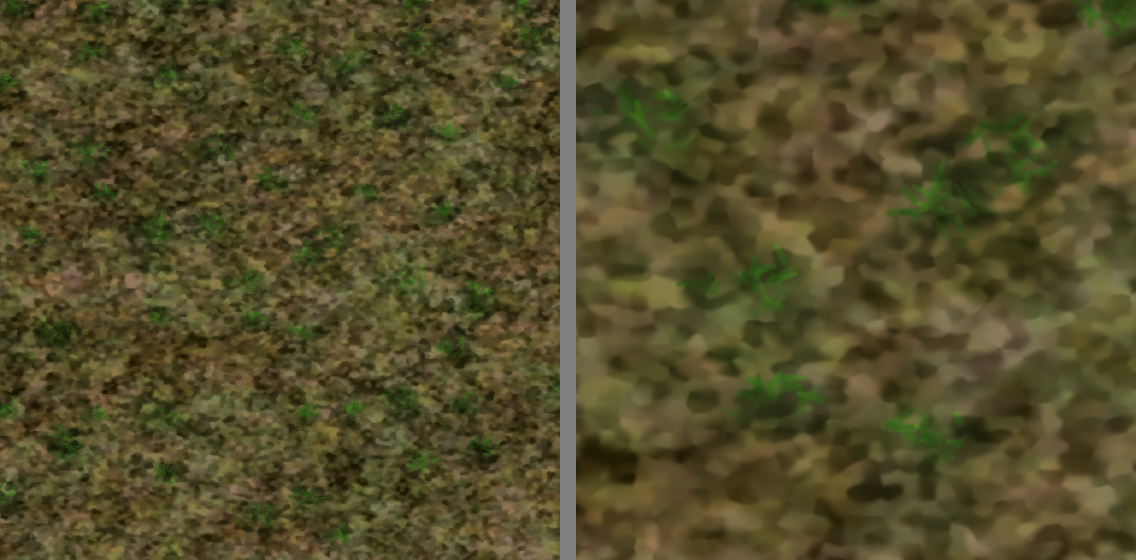
Left: the whole. Right: its middle third, enlarged.
A Shadertoy shader for this texture:

```glsl
// Mossy dry turf: soft cellular noise at four scales shades matted straw and soil,
// tinted olive and rust in wide patches. Scattered tufts of short green blades
// with dark green shade around them lie on top.

#define SHADE      vec3(0.205, 0.182, 0.080)
#define STRAW      vec3(0.425, 0.390, 0.250)
#define RUST_TINT  vec3(1.10, 0.95, 0.95)
#define OLIVE_TINT vec3(0.89, 1.03, 0.91)
#define MOSS       vec3(0.150, 0.195, 0.075)
#define BLADE_DARK vec3(0.130, 0.250, 0.060)
#define BLADE_LIT  vec3(0.270, 0.470, 0.120)
#define CONTRAST   1.0
#define TUFT_GRID  8.5
#define TUFT_SHARE 0.80
#define BLADES     18
#define BLADE_SIZE vec2(0.016, 0.0022)

vec3 hash3(vec2 p) {
    vec3 q = fract(p.xyx * vec3(0.1031, 0.1030, 0.0973));
    q += dot(q, q.yxz + 33.33);
    return fract((q.xxy + q.yzz) * q.zyx);
}

mat2 rotation(float angle) {
    float c = cos(angle), s = sin(angle);
    return mat2(c, s, -s, c);
}

// Blend of three random values per cell, spread as soft tilted dabs
vec3 softCells(vec2 p, float seed) {
    vec2 home = floor(p);
    vec3 sum = vec3(0.0005);
    float total = 0.001;
    for (int y = -1; y <= 1; y++)
    for (int x = -1; x <= 1; x++) {
        vec2 cell = home + vec2(x, y);
        vec3 place = hash3(cell + seed);
        vec2 d = p - cell - mix(vec2(0.12), vec2(0.88), place.xy);
        float reach = max(1.0 - 0.8 * dot(d, d), 0.0);
        vec2 dab = rotation(place.z * 3.14159) * d * vec2(0.6, 1.5);
        float weight = exp(-2.4 * dot(dab, dab)) * reach * reach;
        sum += weight * hash3(cell + seed + 71.3);
        total += weight;
    }
    return sum / total;
}

// Tapered blade from root along dir: x is coverage, y is position along it
vec2 blade(vec2 p, vec2 root, vec2 dir, float len) {
    vec2 d = p - root;
    float along = clamp(dot(d, dir) / len, 0.0, 1.0);
    float gap = length(d - dir * len * along);
    float width = BLADE_SIZE.y * (1.25 - 0.6 * along);
    return vec2(1.0 - smoothstep(0.2 * width, 1.6 * width, gap), along);
}

// Lays shade and blades of the nearby tufts over the ground colour
vec3 addTufts(vec3 ground, vec2 uv, float rough) {
    vec2 home = floor(uv * TUFT_GRID);
    vec3 col = ground;
    for (int y = -1; y <= 1; y++)
    for (int x = -1; x <= 1; x++) {
        vec2 cell = home + vec2(x, y);
        vec3 place = hash3(cell + 211.7);
        vec2 d = uv - (cell + mix(vec2(0.05), vec2(0.95), place.xy)) / TUFT_GRID;
        if (place.z > TUFT_SHARE || length(d) > 0.085) continue;

        float size = mix(0.6, 1.1, place.z / TUFT_SHARE);
        float spread = length(d * vec2(0.85, 1.15)) / size;
        float shade = 1.0 - smoothstep(0.005, 0.056, spread + 0.05 * (rough - 0.5));
        col = mix(col, MOSS * (0.4 + 1.3 * rough), 0.55 * shade);

        for (int i = 0; i < BLADES; i++) {
            vec2 key = cell * 17.0 + float(i) * vec2(3.7, 9.1);
            vec3 a = hash3(key + 5.3);
            vec3 b = hash3(key + 47.9);
            vec2 root = (a.xy + b.xy - 1.0) * vec2(0.036, 0.025) * size;
            float angle = 1.57 + (a.z - 0.5) * 3.4;
            vec2 dir = vec2(cos(angle), sin(angle));
            vec2 leaf = blade(d, root, dir, BLADE_SIZE.x * mix(0.35, 1.0, b.z));
            vec3 green = mix(BLADE_DARK, BLADE_LIT, (0.15 + 0.85 * b.x) * (0.6 + 0.4 * leaf.y));
            col = mix(col, green * (0.5 + rough), leaf.x * mix(0.3, 0.8, b.y));
        }
    }
    return col;
}

void mainImage(out vec4 fragColor, in vec2 fragCoord) {
    vec2 uv = fragCoord / iResolution.y;

    // Noise layers, all wider than tall
    vec3 patches = softCells(uv * vec2(5.0, 9.0), 13.0);
    vec3 clumps = softCells(uv * vec2(18.0, 29.0), 37.0);
    vec3 grain = softCells(uv * vec2(48.0, 68.0), 59.0);
    vec3 fibre = softCells(uv * vec2(95.0, 122.0), 83.0);

    // Light and dark litter
    float light = 0.34 * (patches.x - 0.5) + 0.55 * (clumps.x - 0.5)
                + 0.95 * (grain.x - 0.5) + 1.05 * (fibre.x - 0.5);
    vec3 col = mix(SHADE, STRAW, clamp(0.57 + CONTRAST * light, -0.5, 1.45));

    // Olive and rust patches
    float hue = 0.5 + 0.6 * (patches.y - 0.5) + 0.6 * (clumps.y - 0.5)
              + 0.5 * (grain.y - 0.5) + 0.3 * (fibre.y - 0.5);
    col *= mix(RUST_TINT, OLIVE_TINT, clamp(hue, -0.2, 1.1));
    col.b *= 1.0 + 0.3 * (clumps.z + grain.z - 1.0);

    col = addTufts(col, uv, 0.5 * (grain.x + fibre.x));
    fragColor = vec4(clamp(col, 0.0, 1.0), 1.0);
}
```
